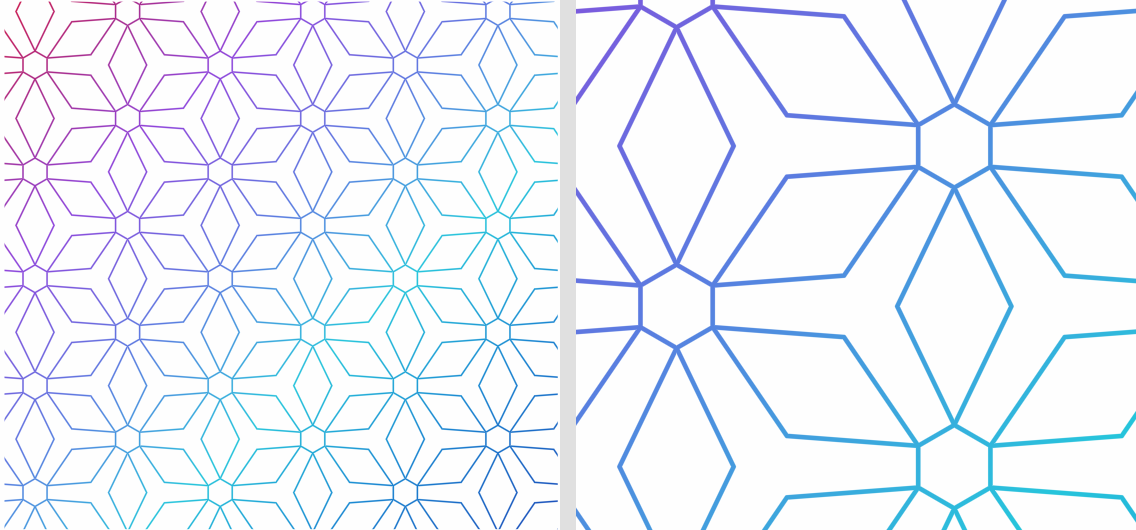
Left: the whole. Right: its middle third, enlarged.
Write a WebGL 2 fragment shader that draws this pattern.

```glsl
#version 300 es
precision highp float;
// Thin-line lattice of hexagons joined by rhombus petals, inked with a diagonal rainbow gradient.

#define SPACING 0.2017             // distance between hexagon centres, in canvas heights
#define ORIGIN vec2(0.0661, 0.8774) // one hexagon centre, in canvas heights
#define HEX_RADIUS 0.130           // in spacings
#define PETAL_HALF_WIDTH 0.178     // in spacings
#define LINE_WIDTH 0.0145          // in spacings
#define MARGIN_LOW vec2(0.0080, 0.0015)  // blank border, as canvas fractions
#define MARGIN_HIGH vec2(0.0040, 0.0030)
#define PAPER vec3(0.995, 0.998, 0.995)

uniform vec2 u_resolution;
out vec4 outColor;

const float PI = 3.14159265;
const int STOPS = 7;

// Offset from the nearest centre of a triangular lattice with unit spacing
vec2 latticeOffset(vec2 p) {
    vec2 cell = vec2(sqrt(3.0), 1.0);
    vec2 a = p - cell * round(p / cell);
    vec2 shifted = p - 0.5 * cell;
    vec2 b = shifted - cell * round(shifted / cell);
    return dot(a, a) < dot(b, b) ? a : b;
}

// Fold six sectors into one, with x along the axis to a neighbouring centre
vec2 foldSector(vec2 p) {
    float angle = mod(atan(p.y, p.x), PI / 3.0) - PI / 6.0;
    return length(p) * vec2(cos(angle), abs(sin(angle)));
}

float segmentDistance(vec2 p, vec2 a, vec2 b) {
    vec2 ab = b - a;
    float t = clamp(dot(p - a, ab) / dot(ab, ab), 0.0, 1.0);
    return length(p - a - t * ab);
}

// Distance to the nearest line, in spacings
float patternDistance(vec2 p) {
    vec2 q = foldSector(latticeOffset(p));
    vec2 corner = vec2(HEX_RADIUS, 0.0);
    vec2 nextCorner = HEX_RADIUS * vec2(0.5, 0.5 * sqrt(3.0));
    vec2 petalSide = vec2(0.5, PETAL_HALF_WIDTH);
    return min(segmentDistance(q, corner, nextCorner),
               segmentDistance(q, corner, petalSide));
}

// Crimson to violet to cyan to deep blue
vec3 inkGradient(float t) {
    vec3 colors[STOPS] = vec3[STOPS](
        vec3(0.81, 0.09, 0.28), vec3(0.66, 0.17, 0.55), vec3(0.56, 0.27, 0.86),
        vec3(0.36, 0.48, 0.88), vec3(0.15, 0.77, 0.86), vec3(0.10, 0.52, 0.82),
        vec3(0.10, 0.28, 0.72));
    float places[STOPS] = float[STOPS](0.0, 0.12, 0.26, 0.45, 0.63, 0.80, 1.0);
    vec3 ink = colors[0];
    for (int i = 1; i < STOPS; i++) {
        float blend = clamp((t - places[i - 1]) / (places[i] - places[i - 1]), 0.0, 1.0);
        ink = mix(ink, colors[i], blend);
    }
    return ink;
}

void main() {
    vec2 uv = gl_FragCoord.xy / u_resolution;
    vec2 p = (gl_FragCoord.xy / u_resolution.y - ORIGIN) / SPACING;
    float pixel = 1.0 / (u_resolution.y * SPACING);

    // Antialiased line coverage
    float edge = patternDistance(p) - 0.5 * LINE_WIDTH;
    float coverage = 1.0 - smoothstep(-0.75 * pixel, 0.75 * pixel, edge);

    // Blank border around the drawing
    vec2 inset = min(uv - MARGIN_LOW, 1.0 - MARGIN_HIGH - uv) * u_resolution;
    coverage *= clamp(min(inset.x, inset.y) + 0.5, 0.0, 1.0);

    // Gradient runs from upper left to lower right
    float t = 0.5 * (uv.x + 1.0 - uv.y);
    outColor = vec4(mix(PAPER, inkGradient(t), coverage), 1.0);
}
```
